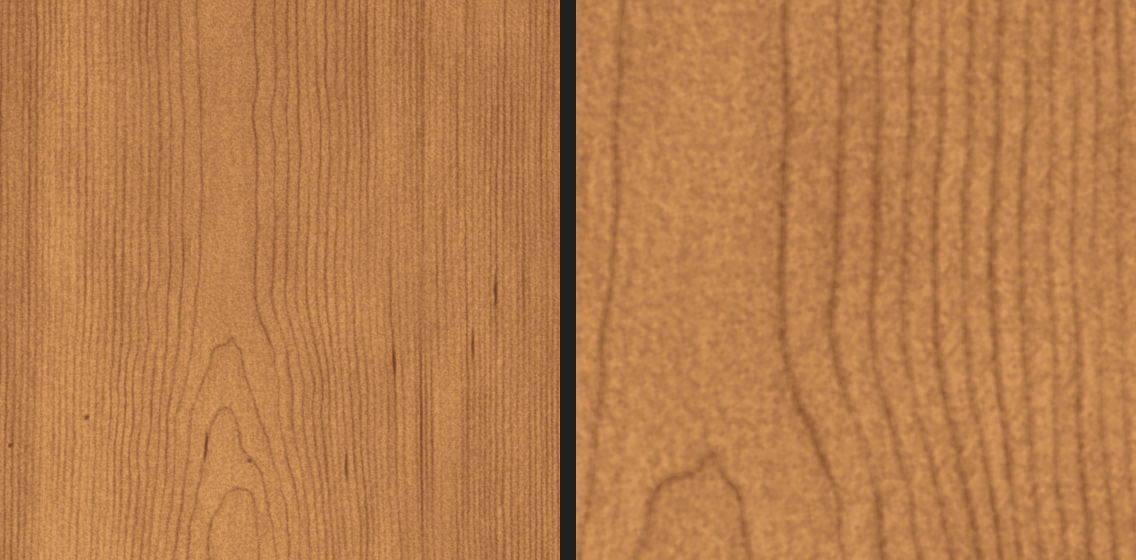
Left: the whole. Right: its middle third, enlarged.
Reproduce this texture procedurally as a three.js fragment shader.

```glsl
// Warm cherry wood plank: straight fine grain around a tall cathedral figure.
// Growth lines are whole-number contours of one warped ring field; broad tone,
// fibres, speckle and a few dark flecks are layered on top of them.
varying vec2 vUv;

const vec3 DARK_WOOD = vec3(0.600, 0.376, 0.226);
const vec3 LIGHT_WOOD = vec3(0.805, 0.566, 0.344);
const vec3 FLECK_COLOR = vec3(0.38, 0.20, 0.12);
const float BASE_TONE = 0.79;       // 0 = dark wood, 1 = light wood
const float BROAD_DEPTH = 0.74;
const float HEART_X = 0.412;        // axis of the cathedral figure
const float HEART_RADIUS = 0.19;    // width of the loosely ringed heart
const float RING_DENSITY = 96.0;    // rings per canvas width, far out
const float ARCH_DENSITY = 7.2;     // arches per canvas height
const float ARCH_TOP = 0.42;        // arches fade to straight lines above
const float ARCH_SOFTNESS = 0.3;
const float LINE_WIDTH = 0.0046;
const float LINE_DEPTH = 0.64;
const float SPECKLE_DEPTH = 0.52;
const float SEAM_X = 0.753;
const float LEFT_EDGE_X = 0.068;
const float SLOPE_STEP = 0.0008;
const int FLECK_COUNT = 8;

float hash(vec2 p) {
  return fract(sin(dot(p, vec2(127.1, 311.7))) * 43758.5453);
}

float noise(vec2 p) {
  vec2 cell = floor(p);
  vec2 f = fract(p);
  f = f * f * (3.0 - 2.0 * f);
  float low = mix(hash(cell), hash(cell + vec2(1.0, 0.0)), f.x);
  float high = mix(hash(cell + vec2(0.0, 1.0)), hash(cell + 1.0), f.x);
  return mix(low, high, f.y);
}

// Noise centred on zero
float wobble(vec2 p) {
  return noise(p) - 0.5;
}

// One near the axis of the figure, zero far from it
float heartWeight(float x) {
  return exp(-12.0 * (x - HEART_X) * (x - HEART_X));
}

// Ring number at a point
float ringField(vec2 uv) {
  float heart = heartWeight(uv.x);
  float sway = 0.036 * wobble(uv * vec2(4.0, 4.5) + 3.7)
             + 0.014 * wobble(uv * vec2(12.0, 15.0) + 8.1);
  float offset = uv.x - HEART_X + sway * mix(0.1, 1.0, heart * heart * heart);
  offset += 0.0020 * wobble(uv * vec2(50.0, 42.0));
  float radius = length(vec2(offset, HEART_RADIUS));

  // Arches climb the heart and level off near ARCH_TOP
  float y = uv.y + 0.12 * wobble(uv * vec2(24.0, 8.0) + 5.3)
                 + 0.030 * wobble(uv * vec2(60.0, 32.0));
  float climb = exp((ARCH_TOP - y) * ARCH_DENSITY / ARCH_SOFTNESS);
  float arch = 0.36 - ARCH_SOFTNESS * log(1.0 + climb);

  float spacing = 1.3 * (1.0 - heart) * wobble(uv * vec2(26.0, 0.9));
  return RING_DENSITY * (radius - HEART_RADIUS) + arch * heart + spacing;
}

// Dark growth lines with a soft shade on their inner side
float growthLines(vec2 uv) {
  float rings = ringField(uv);
  vec2 slope = vec2(ringField(uv + vec2(SLOPE_STEP, 0.0)), ringField(uv + vec2(0.0, SLOPE_STEP))) - rings;
  float steepness = max(length(slope) / SLOPE_STEP, 6.0);
  float phase = fract(rings);
  float gap = min(phase, 1.0 - phase) / steepness;
  float heart = heartWeight(uv.x);
  float core = heart * heart * heart;
  float width = LINE_WIDTH * (0.75 + 0.6 * noise(uv * vec2(45.0, 12.0)));
  float line = 1.0 - smoothstep(0.0, width, gap);
  float shade = exp(-(1.0 - phase) / (steepness * mix(0.010, 0.020, core)));
  float strength = 0.15 + 0.85 * noise(uv * vec2(60.0, 4.0) + 17.0);
  strength = mix(strength, 1.0, core * 0.55);
  return strength * (line + 0.32 * shade);
}

// Slow changes of tone across the plank
float broadTone(vec2 uv) {
  float glow = (uv.x - 0.14) / 0.09;
  float tone = 0.28 * exp(-glow * glow);
  tone -= 0.22 * (1.0 - smoothstep(LEFT_EDGE_X - 0.012, LEFT_EDGE_X + 0.012, uv.x));
  tone += 0.22 * (0.5 - uv.y);
  tone += 0.24 * wobble(uv * vec2(7.0, 1.6) + 2.0);
  tone += 0.20 * wobble(uv * vec2(18.0, 7.0) + 9.0);
  return tone + 0.12 * wobble(uv * vec2(40.0, 3.0) + 6.0);
}

// One long dark joint running the full height
float seam(vec2 uv) {
  float gap = abs(uv.x - SEAM_X + 0.004 * wobble(vec2(uv.y * 5.0, 1.0)));
  float depth = 0.2 + 0.4 * noise(vec2(uv.y * 9.0, 4.0));
  return depth * (1.0 - smoothstep(0.0, 0.0042, gap));
}

// Fine vertical fibres and sandy speckle, turned to hide the noise lattice
float fineGrain(vec2 uv) {
  vec2 turned = vec2(uv.x * 0.8 - uv.y * 0.6, uv.x * 0.6 + uv.y * 0.8);
  float fibre = 0.22 * wobble(uv * vec2(210.0, 18.0));
  float speckle = wobble(turned * 285.0) + 0.6 * wobble(turned.yx * 450.0 + 31.0);
  return fibre + SPECKLE_DEPTH * speckle;
}

// Scattered slim streaks and small pin knots
float flecks(vec2 uv) {
  float mask = 0.0;
  for (int i = 0; i < FLECK_COUNT; i++) {
    float id = float(i);
    vec2 center = vec2((id + hash(vec2(id, 2.0))) / float(FLECK_COUNT), 0.06 + 0.5 * hash(vec2(id, 7.0)));
    float isStreak = step(0.4, hash(vec2(id, 11.0)));
    vec2 size = mix(vec2(0.008, 0.007), vec2(0.0048, 0.040), isStreak);
    vec2 local = (uv - center) / size;
    local.x += 0.9 * wobble(uv * vec2(90.0, 60.0));
    mask = max(mask, 1.0 - smoothstep(0.1, 1.0, length(local)));
  }
  return mask;
}

void main() {
  float tone = BASE_TONE + BROAD_DEPTH * broadTone(vUv) + fineGrain(vUv);
  tone -= LINE_DEPTH * growthLines(vUv) + seam(vUv);
  vec3 color = mix(DARK_WOOD, LIGHT_WOOD, clamp(tone, -0.4, 1.2));
  color = mix(color, FLECK_COLOR, 0.7 * flecks(vUv));
  gl_FragColor = vec4(color, 1.0);
}
```
